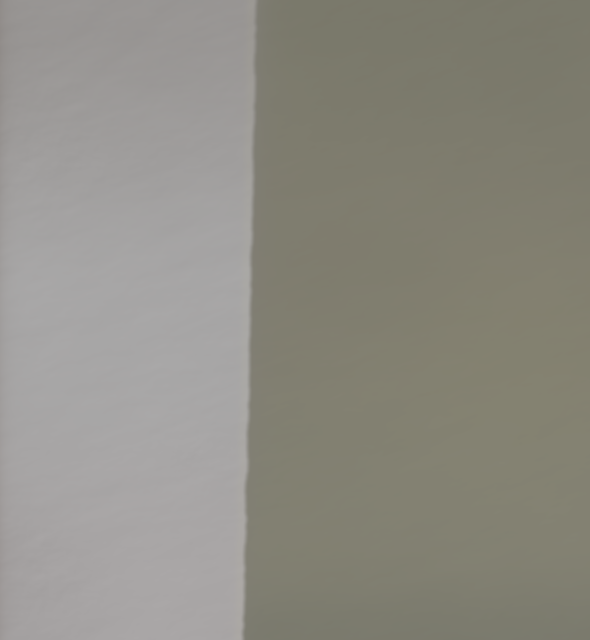
A WebGL 2 fragment shader for this texture:

```glsl
#version 300 es
precision highp float;
// Painted plaster: a pale grey strip meeting an olive wall along a slightly leaning edge.

uniform vec2 u_resolution;
out vec4 outColor;

// Pale strip, from top to bottom
const vec3 PALE_TOP = vec3(0.598, 0.587, 0.580);
const vec3 PALE_MID = vec3(0.655, 0.650, 0.650);
const vec3 PALE_LOW = vec3(0.664, 0.652, 0.652);
// Olive wall, from top to bottom
const vec3 OLIVE_TOP = vec3(0.480, 0.475, 0.420);
const vec3 OLIVE_MID = vec3(0.500, 0.490, 0.435);
const vec3 OLIVE_LOW = vec3(0.510, 0.503, 0.446);
const vec3 OLIVE_BASE = vec3(0.480, 0.478, 0.428);
// Tints
const vec3 WARM_GLOW = vec3(0.012, 0.011, 0.000);
const vec3 RIM_LIGHT = vec3(0.010, 0.009, -0.004);
const vec3 SEAM_GREY = vec3(0.505, 0.495, 0.470);
// Placement, as fractions of the canvas
const float EDGE_BOTTOM = 0.412;
const float EDGE_TOP = 0.435;
const float EDGE_WOBBLE = 0.0028;
const float EDGE_SOFTNESS = 0.0055;
const float RIM_WIDTH = 0.008;
const float SEAM_WIDTH = 0.022;
// Surface strength
const float PALE_RELIEF = 0.024;
const float OLIVE_RELIEF = 0.010;
const float GRAIN_RELIEF = 0.030;
const float MOTTLE = 0.016;

float hash(vec2 cell) {
  vec3 q = fract(vec3(cell.xyx) * 0.1031);
  q += dot(q, q.yzx + 33.33);
  return fract((q.x + q.y) * q.z);
}

float noise(vec2 p) {
  vec2 i = floor(p), f = fract(p);
  f = f * f * f * (f * (f * 6.0 - 15.0) + 10.0);
  float low = mix(hash(i), hash(i + vec2(1, 0)), f.x);
  float high = mix(hash(i + vec2(0, 1)), hash(i + vec2(1, 1)), f.x);
  return mix(low, high, f.y);
}

float fbm(vec2 p) {
  float sum = 0.0, gain = 0.5;
  for (int i = 0; i < 4; i++) {
    sum += gain * noise(p);
    p = mat2(1.6, 1.2, -1.2, 1.6) * p + 7.3;
    gain *= 0.5;
  }
  return sum;
}

// Height difference towards the light at the upper left;
// strokes rise gently to the right, scale sets their density
float relief(vec2 p, vec2 scale) {
  mat2 tilt = mat2(0.96, -0.28, 0.28, 0.96);
  vec2 toLight = vec2(-0.004, 0.006);
  return fbm(tilt * p * scale) - fbm(tilt * (p + toLight) * scale);
}

// Soft round patch, 1 at its centre
float patchMask(vec2 uv, vec2 centre, vec2 size) {
  vec2 q = (uv - centre) / size;
  return exp(-dot(q, q));
}

vec3 paleStrip(vec2 uv) {
  vec3 color = mix(PALE_LOW, PALE_MID, smoothstep(0.1, 0.45, uv.y));
  color = mix(color, PALE_TOP, smoothstep(0.52, 0.98, uv.y));
  // Dimmer, warmer left border and lower corner
  color -= vec3(0.030, 0.036, 0.040) * exp(-uv.x / 0.012);
  color -= 0.022 * patchMask(uv, vec2(0.0), vec2(0.22, 0.25));
  return color;
}

vec3 oliveWall(vec2 uv) {
  vec3 color = mix(OLIVE_LOW, OLIVE_MID, smoothstep(0.25, 0.6, uv.y));
  color = mix(color, OLIVE_TOP, smoothstep(0.6, 1.0, uv.y));
  color = mix(OLIVE_BASE, color, smoothstep(-0.02, 0.16, uv.y));
  return color + WARM_GLOW * patchMask(uv, vec2(0.90, 0.44), vec2(0.26, 0.18));
}

void main() {
  vec2 uv = gl_FragCoord.xy / u_resolution;
  vec2 p = gl_FragCoord.xy / u_resolution.y;

  // Signed distance across the leaning, slightly uneven edge
  float wobble = noise(vec2(3.0, uv.y * 22.0)) + 0.6 * noise(vec2(9.0, uv.y * 90.0)) - 0.8;
  float d = uv.x - mix(EDGE_BOTTOM, EDGE_TOP, uv.y) - EDGE_WOBBLE * wobble;

  // Faint strokes everywhere, coarser grain in a few worn patches
  float strokes = relief(p, vec2(13.0, 30.0));
  float grain = relief(p + 2.7, vec2(30.0, 42.0));
  float worn = patchMask(uv, vec2(0.05, 0.10), vec2(0.14, 0.12))
             + patchMask(uv, vec2(0.06, 0.78), vec2(0.13, 0.14))
             + patchMask(uv, vec2(0.32, 0.28), vec2(0.07, 0.06));
  float mottle = fbm(p * vec2(5.0, 7.0) + 4.0) - 0.47;

  vec3 pale = paleStrip(uv) + PALE_RELIEF * strokes + GRAIN_RELIEF * worn * grain;
  pale += MOTTLE * mottle * vec3(1.0, 1.05, 1.1);
  pale += RIM_LIGHT * exp(-pow((d + RIM_WIDTH) / RIM_WIDTH, 2.0));

  // Grey shade beside the edge, stronger towards the top
  vec3 olive = oliveWall(uv) + OLIVE_RELIEF * strokes;
  olive += MOTTLE * mottle * vec3(0.8, 0.7, 0.6);
  float seam = exp(-max(d, 0.0) / SEAM_WIDTH) * mix(0.35, 0.75, uv.y);
  olive = mix(olive, SEAM_GREY, seam);

  float softness = max(EDGE_SOFTNESS, 0.8 / u_resolution.x);
  vec3 color = mix(pale, olive, smoothstep(-softness, softness, d));
  outColor = vec4(clamp(color, 0.0, 1.0), 1.0);
}
```
